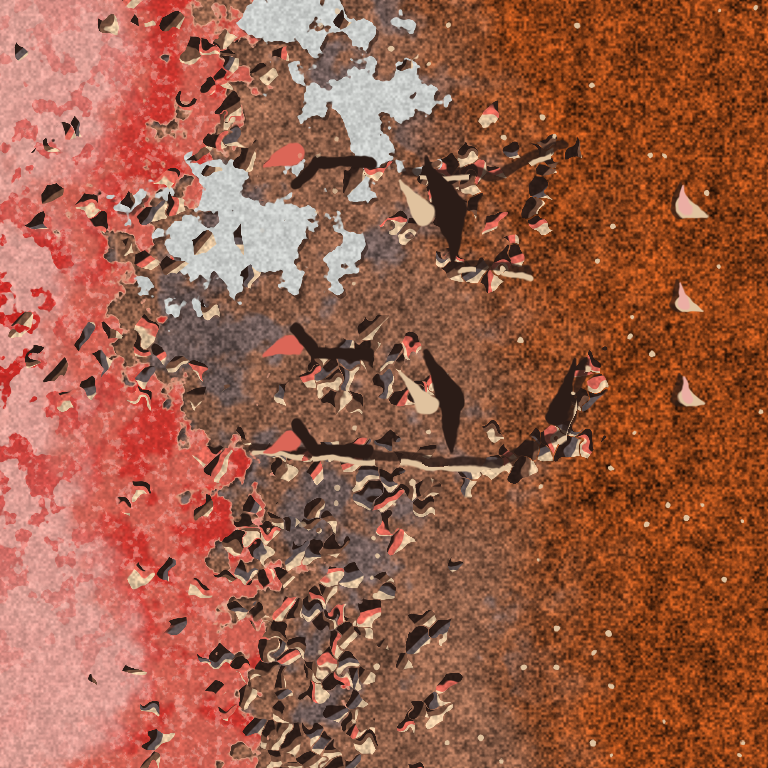
A three.js fragment shader for this texture:

```glsl
// Weathered metal: faded red paint at left, peeling flakes in the middle, rust at right.
varying vec2 vUv;
const vec3 PINK = vec3(.92, .68, .64);
const vec3 CORAL = vec3(.86, .4, .34);
const vec3 RED = vec3(.82, .16, .14);
const vec3 CREAM = vec3(.88, .76, .62);
const vec3 CHALK = vec3(.79, .8, .79);
const vec3 ORANGE = vec3(.54, .25, .09);
const vec3 BROWN = vec3(.56, .38, .29);
const vec3 SLATE = vec3(.37, .32, .32);
const vec3 SHADOW = vec3(.17, .11, .09);
const vec2 TO_LIGHT = vec2(-.004, .005);
const float PITCH = .125; // spacing of the curls

vec2 hash2(vec2 p) {
  vec3 q = fract(p.xyx * vec3(.1031, .103, .0973));
  q += dot(q, q.yzx + 33.33);
  return fract((q.xx + q.yz) * q.zy);
}
float noise(vec2 p) {
  vec2 i = floor(p), f = fract(p), e = vec2(1, 0);
  f *= f * (3. - 2. * f);
  return mix(mix(hash2(i).x, hash2(i + e).x, f.x),
    mix(hash2(i + e.yx).x, hash2(i + 1.).x, f.x), f.y);
}
float fbm(vec2 p) {
  float sum = 0., amp = .53;
  for (int i = 0; i < 4; i++, amp *= .5) {
    sum += amp * noise(p);
    p = mat2(1.6, 1.2, -1.2, 1.6) * p + 17.3;
  }
  return sum;
}
float bump(float x, float mid, float width) {
  x = (x - mid) / width;
  return exp(-x * x);
}
// Stroke of radius r at a, thin at b
float blade(vec2 p, vec2 a, vec2 b, float r) {
  p -= a; b -= a;
  float t = clamp(dot(p, b) / dot(b, b), 0., 1.);
  return length(p - b * t) - r * (1. - .85 * t);
}
float ink(float d) { return 1. - smoothstep(-.0015, .0015, d); }
float paintEdge(float y) { return .38 - .11 * y - .14 * bump(y, .6, .16); }
float paintField(vec2 p) {
  return (paintEdge(p.y) - p.x) * 5. + 1.3 * fbm(p * 11.) + 1.5 * fbm(p * 42.) - 1.4;
}
float chalkField(vec2 p) {
  float d = length((p - vec2(.33, .7)) / vec2(.15, .09));
  d = min(d, length((p - vec2(.48, .87)) / vec2(.085, .1)));
  d = min(d, length((p - vec2(.38, .97)) / vec2(.07, .05)));
  return 2.4 * fbm(p * 32.) - .39 - min(d, 2.);
}
// Seams along which the paint curls up
float seam(vec2 p) {
  vec2 a = vec2(.53, .395), b = vec2(.65, .39), c = vec2(.74, .43), up = vec2(0, .375);
  float d = min(blade(p, vec2(.33, .41), a, 0.), blade(p, a, b, 0.));
  d = min(d, min(blade(p, b, c, 0.), blade(p, c, vec2(.765, .52), 0.)));
  d = min(d, min(blade(p, a + up, b + up, 0.), blade(p, b + up, c + up, 0.)));
  return min(d, blade(p, vec2(.6, .647), vec2(.69, .642), 0.));
}
float flakeDensity(vec2 p) {
  float d = .75 * bump(seam(p), 0., .022);
  d = max(d, .75 * bump(p.x, .47, .09) * max(bump(p.y, .5, .05), bump(p.y, .38, .045)));
  d = max(d, .6 * bump(p.x, .6, .12) * bump(p.y, .74, .06));
  d = max(d, .65 * bump(p.x, .42 - .1 * p.y, .11) * (1. - smoothstep(.32, .42, p.y)));
  return max(d, .2 * bump(p.x, paintEdge(p.y) - .04, .15));
}
// Angular chips with a lit rim and a dark side; alpha is coverage
vec4 flakes(vec2 p, float scale) {
  vec2 q = p * scale + .8 * noise(p * scale * 1.7), id, away;
  float first = 9., second = 9.;
  for (int k = 0; k < 9; k++) {
    float n = float(k);
    vec2 cell = floor(q) + vec2(mod(n, 3.), floor(n / 3.)) - 1., d = q - cell - hash2(cell);
    float len = length(d);
    second = min(second, max(first, len));
    if (len < first) { first = len; id = cell; away = d; }
  }
  vec2 tone = hash2(id + 71.);
  float angle = 2.2 * tone.x - 2., t = dot(away, vec2(cos(angle), sin(angle)));
  vec3 col = mix(BROWN * .8, CORAL, step(.45, tone.y));
  col = mix(col, SLATE, step(.75, tone.y));
  col = mix(col, CREAM, smoothstep(.2, .28, t));
  col = mix(col, SHADOW, smoothstep(.06, .16, -t));
  float present = step(hash2(id + scale).x, flakeDensity(id / scale));
  return vec4(col, present * smoothstep(.03, .11, second - first));
}
void main() {
  vec2 p = vUv, z = vec2(0);
  float broad = fbm(p * 7.), mid = fbm(p * 28. + 9.), fine = fbm(p * 130.);
  float grain = .6 * (noise(p * 310.) + fine - 1.);
  // Rust
  float orange = smoothstep(.5, .8, p.x + .35 * broad + .12 * p.y - .235);
  float slate = smoothstep(.5, .62, broad * .6 + mid * .45) * (1. - orange);
  vec3 col = mix(mix(BROWN, ORANGE, orange), SLATE, slate * .85);
  col *= .75 + .5 * mid + grain * (1. + .6 * orange);
  // Red paint, faded toward the left
  float f = paintField(p), fade = .08 * bump(p.y, .13, .14) + .06 * bump(p.y, .96, .12);
  fade = smoothstep(-.05, .05, fade - p.x + broad * .2 + mid * .12 - .07);
  vec3 paint = mix(CORAL, RED, .75 * smoothstep(.48, .6, mid * .6 + broad * .45));
  paint = mix(paint, PINK, fade * .92);
  paint = mix(paint, RED, fade * smoothstep(.56, .6, fbm(p * 36. + 5.)) * bump(p.y, .57, .3));
  paint = mix(paint, PINK, .45 * smoothstep(.55, .7, fine)) * (.95 + grain * .35);
  paint = mix(CREAM, paint, .45 + .55 * smoothstep(.03, .13, f));
  col = mix(col, SHADOW, .7 * smoothstep(0., .2, paintField(p + TO_LIGHT)));
  col = mix(col, paint, smoothstep(-.03, .04, f));
  // Chalky primer
  col = mix(col, SHADOW, .6 * smoothstep(0., .15, chalkField(p + TO_LIGHT)));
  col = mix(col, CHALK * (1. + grain * .3), smoothstep(-.02, .06, chalkField(p)));
  // Loose flakes
  vec4 chip = flakes(p, 44.);
  col = mix(col, chip.rgb * (1. + grain * .5), chip.a);
  // Seams, hooked shadows and curled strips
  vec2 w = p + .014 * (vec2(mid, fbm(p * 28. + 50.)) - .5);
  col = mix(col, SHADOW, .8 * ink(seam(w - vec2(-.003, .008)) - .006));
  col = mix(col, CREAM, ink(seam(w) - .0035) * step(.42, noise(p * 30.)));
  for (float i = 0.; i < 4.; i++) {
    vec2 o = w - vec2(.41, .415 + PITCH * i), tip = vec2(.175, -.06);
    // Chips on the rust
    vec2 c = o - vec2(.483, .065);
    if (i < 3.) {
      col = mix(col, SHADOW, .7 * ink(blade(c, vec2(-.008, 0), vec2(-.008, .03), .012)));
      col = mix(col, CREAM, ink(blade(c, z, vec2(.024, -.008), .012)));
      col = mix(col, PINK, ink(blade(c, z, vec2(-.004, .026), .008)));
    }
    if (i == 2.) continue;
    col = mix(col, CORAL, ink(blade(o, vec2(-.03, .012), vec2(-.065, -.006), .014)));
    float hook = blade(o, z, vec2(-.023, i > 2. ? -.03 : .035), 0.);
    col = mix(col, SHADOW, ink(min(hook, blade(o, z, vec2(.07, -.003), 0.)) - .0075));
    if (i < 1.) continue;
    float shade = blade(o, tip, vec2(.145, .005), .022);
    col = mix(col, SHADOW, ink(min(shade, blade(o, tip, vec2(.18, -.125), .02))));
    col = mix(col, CREAM, ink(blade(o, vec2(.145, -.07), vec2(.11, -.025), .013)));
  }
  col = mix(col, SHADOW, ink(blade(w, vec2(.725, .46), vec2(.75, .53), .014)));
  // Pale specks
  vec2 g = p * 42., cell = floor(g);
  float speck = length(fract(g) - .3 - .4 * hash2(cell)) + .25 * fine;
  speck = (1. - smoothstep(.22, .3, speck)) * step(hash2(cell + 300.).x, .07);
  col = mix(col, CREAM, speck * smoothstep(.3, .5, p.x));
  gl_FragColor = vec4(clamp(col, 0., 1.), 1);
}
```
